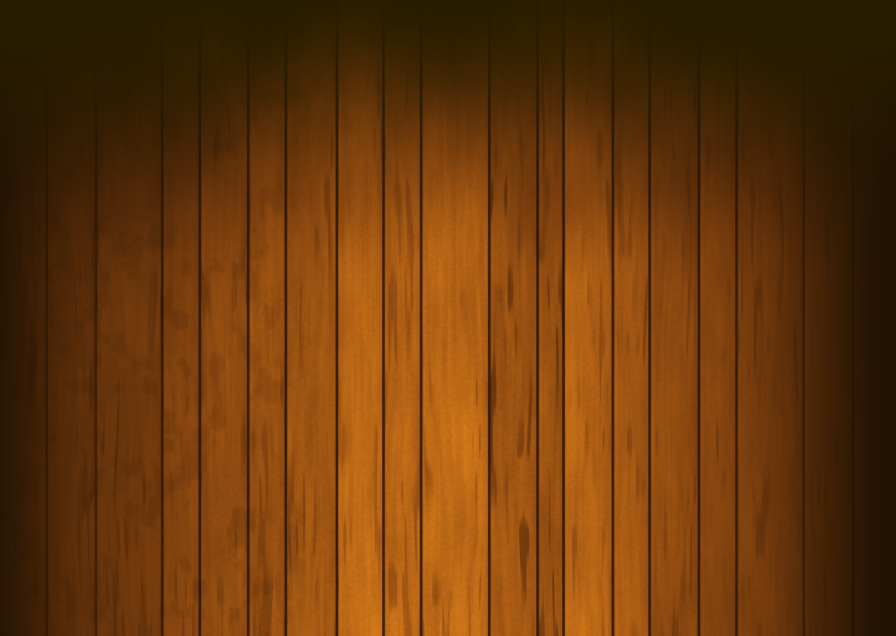
Write a Shadertoy shader that draws this texture.

```glsl
// Upright wooden planks under a warm glow that fades to olive at the top.
// Seams split the width into boards; stretched, wandering noise makes the grain,
// and one light value drives a dark-brown to amber colour ramp.

float hash(vec2 p) {
    return fract(sin(dot(p, vec2(127.1, 311.7))) * 43758.5453);
}

float noise(vec2 p) {
    vec2 i = floor(p), f = fract(p);
    f = f * f * (3.0 - 2.0 * f);
    return mix(mix(hash(i), hash(i + vec2(1, 0)), f.x),
               mix(hash(i + vec2(0, 1)), hash(i + vec2(1, 1)), f.x), f.y);
}

float fbm(vec2 p) {
    float sum = 0.0, amp = 0.5;
    for (int i = 0; i < 4; i++) {
        sum += amp * noise(p);
        p = p * 2.03 + 17.3;
        amp *= 0.5;
    }
    return sum / 0.9375;
}

// Left edge, right edge and index of the board at x
vec3 findBoard(float x) {
    float seams[18] = float[18](0.052, 0.107, 0.181, 0.223, 0.277, 0.319,
        0.376, 0.428, 0.470, 0.546, 0.600, 0.629, 0.684, 0.725, 0.780,
        0.822, 0.897, 0.952);
    vec3 board = vec3(-0.01, 1.01, 0.0);
    for (int i = 0; i < 18; i++) {
        if (x >= seams[i]) board = vec3(seams[i], 1.01, float(i + 1));
        else board.y = min(board.y, seams[i]);
    }
    return board;
}

// Fibres: x holds fine threads around zero, y holds short dark cracks
vec2 woodGrain(vec2 p, float id) {
    float wander = 0.010 * (noise(vec2(p.x * 16.0 + id * 9.0, p.y * 5.0)) - 0.5);
    float x = p.x + wander;
    float threads = 0.55 * noise(vec2(x * 240.0 + id * 31.0, p.y * 10.0))
                  + 0.45 * noise(vec2(x * 130.0 + id * 17.0, p.y * 16.0));
    float cracks = smoothstep(0.58, 0.88, noise(vec2(x * 190.0 + id * 13.0, p.y * 13.0)));
    cracks *= smoothstep(0.30, 0.70, noise(vec2(x * 40.0, p.y * 6.0 + id * 5.0)));
    return vec2(threads - 0.5, cracks);
}

void mainImage(out vec4 fragColor, in vec2 fragCoord) {
    vec2 uv = fragCoord / iResolution.xy;
    float aspect = iResolution.x / iResolution.y;
    vec2 p = vec2(uv.x * aspect, uv.y);
    float pixel = 1.0 / iResolution.x;

    vec3 board = findBoard(uv.x);
    float id = board.z;

    // Glow: wide bell across, gradual falloff towards the top
    float side = (uv.x - 0.505) / 0.43;
    float glow = exp(-side * side);
    glow *= smoothstep(-0.05, 0.10, uv.x) * smoothstep(-0.01, 0.17, 1.0 - uv.x);
    float cloud = fbm(p * vec2(7.0, 5.0)) - 0.5;
    float height = uv.y + 0.12 * cloud + 0.06 * side * side;
    float fade = 1.0 - smoothstep(0.54, 1.02, height);
    float light = 0.94 * glow * fade * (1.0 - 0.12 * uv.y);

    // Board tones: two dark ones right of centre, bright neighbours
    float tone = 0.98 + 0.08 * (hash(vec2(id, 21.0)) - 0.5);
    float darkBoard = step(9.5, id) * step(id, 11.5);
    float paleBoard = step(11.5, id) * step(id, 13.5) + step(6.5, id) * step(id, 7.5);
    tone += 0.06 * paleBoard - 0.12 * darkBoard;

    // Grain, broad staining and faint blotches on the left
    vec2 grain = woodGrain(p, id);
    float stain = fbm(vec2(p.x * 18.0 + id * 7.0, p.y * 6.0)) - 0.5;
    float blotch = smoothstep(0.56, 0.74, fbm(p * vec2(38.0, 26.0)));
    blotch *= 1.0 - smoothstep(0.25, 0.42, uv.x);
    float speck = noise(p * 300.0) - 0.5;
    light *= tone + 0.17 * grain.x + 0.26 * stain + 0.07 * speck;
    light *= 1.0 - (0.22 + 0.16 * darkBoard) * grain.y - 0.13 * blotch;

    // Seams: narrow brown groove, soft shade and a faint lit edge
    float fromLeft = uv.x - board.x;
    float gap = min(fromLeft, board.y - uv.x);
    float strength = mix(0.74, 0.42, smoothstep(0.28, 0.40, abs(uv.x - 0.5)));
    float groove = 1.0 - smoothstep(0.0005, 0.0016 + pixel * 0.6, gap);
    float lip = smoothstep(0.002, 0.0035, fromLeft) * (1.0 - smoothstep(0.0035, 0.007, fromLeft));
    light *= 1.0 - 0.12 * exp(-gap / 0.005);
    light *= 1.0 + 0.08 * lip;
    light *= 1.0 - strength * groove;

    // Colour ramp, blending into olive where the top light dies
    float t = clamp(light, 0.0, 1.15);
    vec3 colour = vec3(0.15 + 0.65 * t, 0.084 + 0.26 * t + 0.11 * t * t, 0.01 + 0.085 * t);
    float olive = smoothstep(0.66, 1.0, uv.y);
    colour += olive * vec3(0.005, 0.026, -0.012);
    colour *= 1.0 - 0.22 * groove * strength * (1.0 - olive);
    colour *= 1.0 - 0.18 * smoothstep(0.42, 0.52, abs(uv.x - 0.5)) * (1.0 - olive);
    fragColor = vec4(clamp(colour, 0.0, 1.0), 1.0);
}
```
